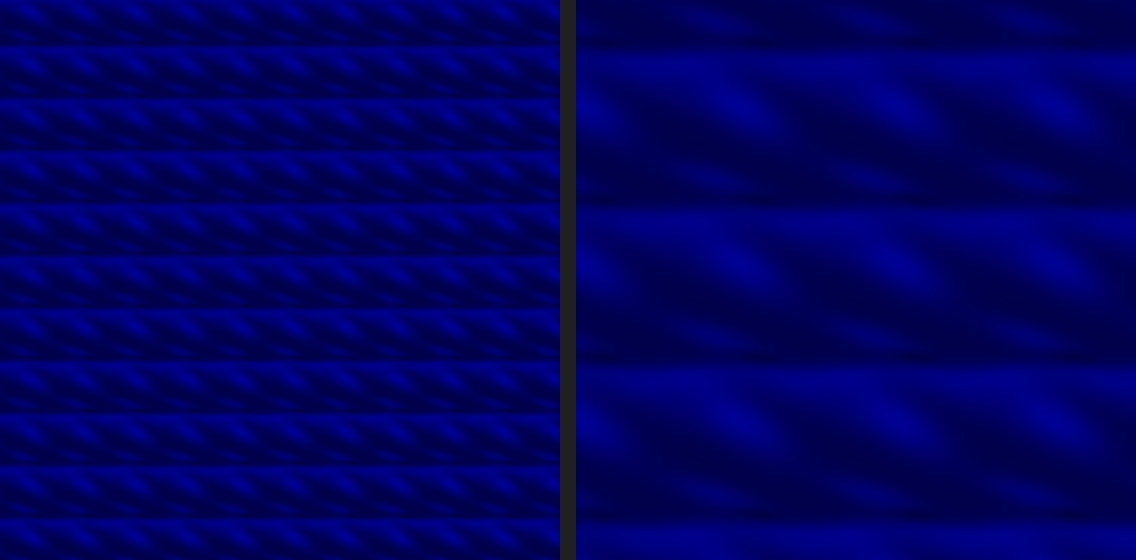
Left, the full canvas; right, a detail of the centre.
This pattern is drawn by a Shadertoy shader. Its source:

```glsl
// Deep blue rippled weave: a square tile repeated 32/3 times along each side.
// Each tile sums soft tilted elliptical glows, a nearly level band
// and a dark slit, all wrapped so that neighbouring tiles blend smoothly.

// Soft ellipse tilted by angle, summed over the neighbouring tiles.
float glow(vec2 tile, vec2 centre, float angle, vec2 radii) {
    vec2 axis = vec2(cos(angle), sin(angle));
    float sum = 0.0;
    for (int j = -1; j <= 1; j++) {
        for (int i = -1; i <= 1; i++) {
            vec2 d = tile - centre - vec2(i, j);
            vec2 e = vec2(dot(d, axis), dot(d, vec2(-axis.y, axis.x))) / radii;
            sum += exp(-dot(e, e));
        }
    }
    return sum;
}

// Horizontal ridge with a firmer upper edge and a longer fade below.
float ridge(vec2 tile) {
    float wave = 0.012 * cos(6.2832 * (tile.x - 0.05));
    float d = fract(tile.y - 0.94 - wave + 0.4) - 0.4;
    float width = d < 0.0 ? 0.08 : 0.125;
    float swell = 0.88 + 0.12 * cos(6.2832 * (tile.x - 0.16));
    return swell * exp(-d * d / (width * width));
}

void mainImage(out vec4 fragColor, in vec2 fragCoord) {
    // Tile coordinates, with y running downwards
    vec2 p = vec2(fragCoord.x, iResolution.y - fragCoord.y) / iResolution.y;
    vec2 tile = fract(p * 32.0 / 3.0);

    float blue = 0.287;
    blue += 0.195 * ridge(tile);
    // Broad diagonal highlight, and the faint slope between highlights
    blue += 0.28 * glow(tile, vec2(0.6, 0.225), 0.58, vec2(0.36, 0.15));
    blue += 0.1 * glow(tile, vec2(0.1, 0.11), 0.42, vec2(0.4, 0.13));
    // Thin streak above the band, and the dark slit beneath it
    blue += 0.17 * glow(tile, vec2(0.435, 0.695), 0.31, vec2(0.31, 0.085));
    blue -= 0.1 * glow(tile, vec2(0.7, 0.825), 0.15, vec2(0.17, 0.045));

    fragColor = vec4(0.0, 0.0, clamp(blue, 0.26, 0.62), 1.0);
}
```
